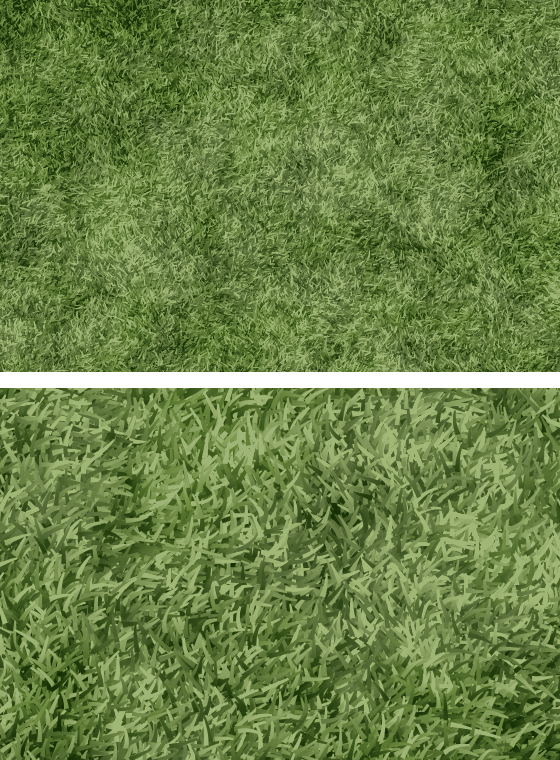
Top: the whole. Bottom: its middle third, enlarged.
Give the GLSL for this texture, as a Shadertoy shader.

```glsl
// A mown lawn seen from above: layered fine grass blades over soft lush and dry patches.
#define LAYERS 10
#define CELL 0.016
#define BLADE_HALF_LENGTH 0.013
#define BLADE_HALF_WIDTH 0.0019
#define BLADE_TONE 0.67
#define BLADE_SPREAD 1.15
#define DEPTH_SHADE 0.22
#define PATCH_STRENGTH 0.34
#define CLUMP_STRENGTH 0.26
#define LEAN_ANGLE 1.1
#define ANGLE_SPREAD 2.2

const vec3 SHADOW = vec3(0.15, 0.25, 0.06);
const vec3 LUSH_DARK = vec3(0.30, 0.42, 0.145);
const vec3 DRY_DARK = vec3(0.32, 0.405, 0.205);
const vec3 LUSH_MID = vec3(0.43, 0.545, 0.245);
const vec3 DRY_MID = vec3(0.415, 0.50, 0.28);
const vec3 TIP_LIGHT = vec3(0.58, 0.67, 0.42);

vec3 hash3(vec2 cell) {
    vec3 q = fract(cell.xyx * vec3(0.1031, 0.1030, 0.0973));
    q += dot(q, q.yxz + 33.33);
    return fract((q.xxy + q.yzz) * q.zyx);
}

float cornerSlope(vec2 corner, vec2 offset) {
    float a = 6.2832 * hash3(corner + 71.0).x;
    return dot(vec2(cos(a), sin(a)), offset);
}

float gradientNoise(vec2 p) {
    vec2 i = floor(p), f = fract(p);
    vec2 u = f * f * f * (f * (f * 6.0 - 15.0) + 10.0);
    vec2 e = vec2(1.0, 0.0);
    float low = mix(cornerSlope(i, f), cornerSlope(i + e, f - e), u.x);
    float high = mix(cornerSlope(i + e.yx, f - e.yx), cornerSlope(i + 1.0, f - 1.0), u.x);
    return mix(low, high, u.y);
}

float fbm(vec2 p) {
    float sum = 0.0, amplitude = 1.0;
    for (int i = 0; i < 3; i++) {
        sum += amplitude * gradientNoise(p);
        p = mat2(1.6, 1.2, -1.2, 1.6) * p + 17.3;
        amplitude *= 0.6;
    }
    return sum;
}

// Broad light: deep green toward the upper left, a pale middle and one dark tuft.
float lawnTone(vec2 p) {
    float corner = smoothstep(0.5, 1.0, p.y) * smoothstep(1.3, 0.1, p.x);
    float pale = exp(-10.0 * dot(p - vec2(0.82, 0.52), p - vec2(0.82, 0.52)));
    vec2 tuft = (p - vec2(0.71, 0.42)) / vec2(0.07, 0.055);
    return 0.08 * pale - 0.24 * corner - 0.2 * exp(-dot(tuft, tuft));
}

// Paints one layer of blades over surface = (tone, dryness).
vec2 paintBlades(vec2 surface, vec2 p, float layer, float flow, float pixel) {
    float turn = layer * 1.9;
    mat2 gridTurn = mat2(cos(turn), sin(turn), -sin(turn), cos(turn));
    vec2 q = gridTurn * p / CELL + layer * vec2(37.7, 19.3);
    vec2 home = floor(q);
    float depth = 1.0 - (layer + 1.0) / float(LAYERS);
    for (int y = -1; y <= 1; y++) {
        for (int x = -1; x <= 1; x++) {
            vec2 cell = home + vec2(x, y);
            vec3 r = hash3(cell + layer * 53.0 + 211.0);
            vec3 s = hash3(cell + layer * 29.0 + 517.0);
            float angle = flow + ANGLE_SPREAD * (r.z - 0.5);
            vec2 along = gridTurn * vec2(cos(angle), sin(angle));
            vec2 rel = (q - cell - r.xy) * CELL;
            float halfLength = BLADE_HALF_LENGTH * mix(0.6, 1.0, s.x);
            float t = dot(rel, along) / halfLength;
            float across = rel.x * along.y - rel.y * along.x;
            across += 0.0022 * (s.z - 0.5) * (t * t - 0.4);
            float width = BLADE_HALF_WIDTH * (0.85 - 0.4 * t);
            float d = max(abs(across) - width, (abs(t) - 1.0) * halfLength);
            float cover = clamp(0.5 - d / pixel, 0.0, 1.0);
            float tone = BLADE_TONE + BLADE_SPREAD * (s.y - 0.5) + 0.1 * t - DEPTH_SHADE * depth;
            surface = mix(surface, vec2(tone, s.z), cover);
        }
    }
    return surface;
}

vec3 grassColor(float tone, float dryness) {
    vec3 dark = mix(LUSH_DARK, DRY_DARK, dryness);
    vec3 mid = mix(LUSH_MID, DRY_MID, dryness);
    vec3 color = mix(SHADOW, dark, clamp(tone / 0.34, -0.4, 1.0));
    color = mix(color, mid, clamp((tone - 0.34) / 0.3, 0.0, 1.0));
    return mix(color, TIP_LIGHT, clamp((tone - 0.64) / 0.36, 0.0, 1.3));
}

void mainImage(out vec4 fragColor, in vec2 fragCoord) {
    vec2 p = fragCoord / iResolution.y;
    float pixel = 1.0 / iResolution.y;

    // Blades in one neighbourhood share a combed direction.
    float flow = LEAN_ANGLE + 2.4 * gradientNoise(p * 6.0 + 4.7);
    vec2 surface = vec2(0.08, 0.4);
    for (int i = 0; i < LAYERS; i++)
        surface = paintBlades(surface, p, float(i), flow, pixel);

    // Patches and clumps vary both light and freshness.
    float broad = lawnTone(p);
    float patches = fbm(p * 4.0 + 9.1);
    float clumps = fbm(p * vec2(17.0, 22.0) + 31.0);
    float tone = surface.x + broad + PATCH_STRENGTH * patches + CLUMP_STRENGTH * clumps;
    float dryness = 0.5 + 0.5 * (surface.y - 0.5) + 1.6 * broad + 0.9 * fbm(p * 5.0 + 53.0);
    fragColor = vec4(grassColor(tone, clamp(dryness, 0.0, 1.0)), 1.0);
}
```
